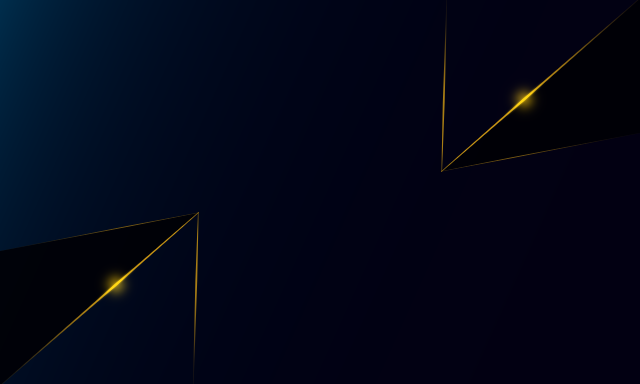
Reproduce this background procedurally as a Shadertoy shader.

```glsl
// Dark navy backdrop with a blue glow from the upper left corner, and two
// black wedges edged by tapered gold rays. The wedges are half-turn copies,
// so the plane is folded about its centre and only one is drawn.

float cross2(vec2 a, vec2 b) {
    return a.x * b.y - a.y * b.x;
}

// Coverage of a ray from the origin to tip, widest at the fraction peak.
float taperedRay(vec2 p, vec2 tip, float width, float peak, float pixel) {
    float along = clamp(dot(p, tip) / dot(tip, tip), 0.0, 1.0);
    float taper = along < peak ? along / peak : (1.0 - along) / (1.0 - peak);
    float halfWidth = width * mix(0.35, 1.0, taper);
    float edge = clamp((halfWidth - length(p - tip * along)) / pixel + 0.5, 0.0, 1.0);
    float fade = 1.0 - smoothstep(peak, 1.0, along) * 0.85;
    return edge * min(1.0, 2.0 * halfWidth / pixel) * fade;
}

void mainImage(out vec4 fragColor, in vec2 fragCoord) {
    float pixel = 1.0 / iResolution.y;
    vec2 p = (fragCoord - 0.5 * iResolution.xy) * pixel;

    // Diagonal backdrop gradient
    float depth = p.x + 0.835 + 0.45 * (0.5 - p.y);
    float glow = exp(-2.7 * depth);
    vec3 color = vec3(0.0, 0.0, 0.07) + vec3(0.0, 0.18, 0.23) * glow;
    color.r += 0.008 * smoothstep(0.9, 1.7, depth);

    // Half-turn fold, measured from the apex of the wedge
    vec2 q = (p.x > 0.0 ? -p : p) - vec2(-0.317, -0.054);
    vec2 upper = vec2(-0.518, -0.100);
    vec2 lower = vec2(-0.511, -0.446);
    vec2 steep = vec2(-0.013, -0.446);

    // Black wedge
    float inside = min(cross2(normalize(upper), q), cross2(q, normalize(lower)));
    float wedge = clamp(inside / pixel + 0.5, 0.0, 1.0);
    color = mix(color, vec3(0.0, 0.0, 0.02), 0.9 * wedge);

    // Gold rays
    vec3 gold = vec3(0.78, 0.58, 0.08);
    color = mix(color, gold, 0.75 * taperedRay(q, upper, 0.0011, 0.35, pixel));
    color = mix(color, gold, 0.85 * taperedRay(q, steep, 0.0024, 0.40, pixel));
    color = mix(color, gold, taperedRay(q, lower, 0.0026, 0.42, pixel));

    // Flare on the long ray: soft halo and a core stretched along the ray
    vec2 f = q - lower * 0.42;
    vec2 axis = normalize(lower);
    vec2 local = vec2(dot(f, axis), cross2(axis, f));
    float halo = exp(-dot(f, f) / 0.0006);
    float core = exp(-dot(local * local, vec2(500.0, 60000.0)));
    color += vec3(0.50, 0.40, 0.01) * halo;
    color = mix(color, vec3(1.0, 0.84, 0.08), 0.9 * core);

    fragColor = vec4(clamp(color, 0.0, 1.0), 1.0);
}
```
